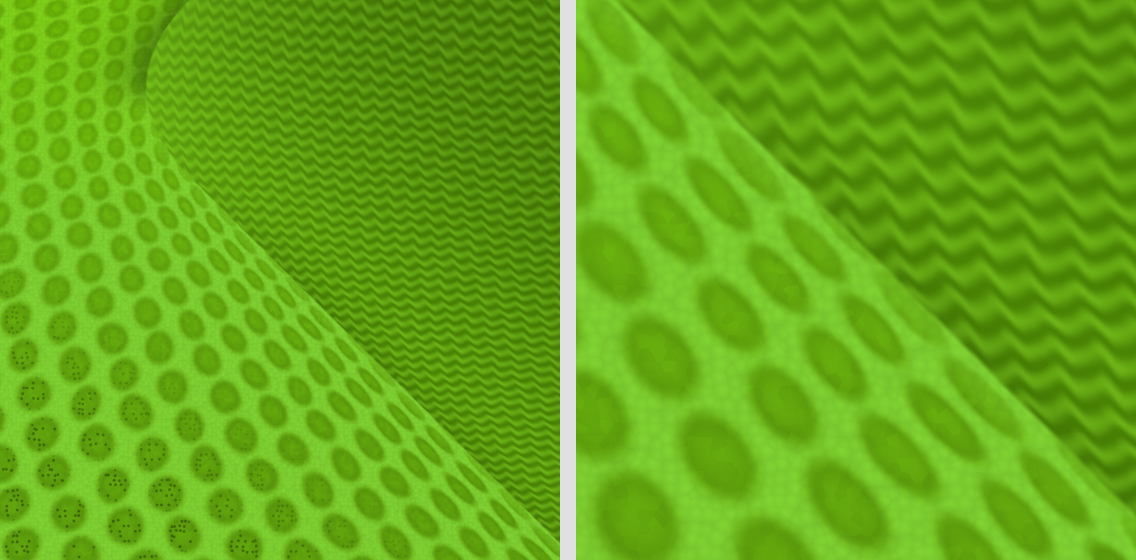
Left, the full canvas; right, a detail of the centre.
A three.js fragment shader for this texture:

```glsl
// Two lime knits meeting at a diagonal fold: an open mesh with round holes at
// the lower left, a fine zigzag knit at the upper right. Each is a warped
// lattice; sines bend the yarn and cellular noise adds stitches and pinholes.
varying vec2 vUv;

#define HOLE_RADIUS 0.41
#define HOLE_SOFTNESS 0.085
#define FOLD_SQUEEZE 2.9
#define ZIGZAG_HEIGHT 0.19
#define STITCH_SCALE 135.0
#define PINHOLE_SCALE 110.0
#define EDGE_SOFTNESS 0.003
#define MESH_LIGHT vec3(0.485, 0.80, 0.185)
#define MESH_BASE vec3(0.43, 0.715, 0.11)
#define HOLE_FLOOR vec3(0.355, 0.60, 0.045)
#define KNIT_LIGHT vec3(0.42, 0.69, 0.085)
#define KNIT_DARK vec3(0.285, 0.505, 0.016)

const float TAU = 6.2831853;

vec2 hash2(vec2 p) {
  vec2 k = vec2(dot(p, vec2(127.1, 311.7)), dot(p, vec2(269.5, 183.3)));
  return fract(sin(k) * 4375.85);
}

// Distance to the nearest scattered point (x) and a random value for it (y)
vec2 cellular(vec2 p) {
  vec2 cell = floor(p), nearest = vec2(9.0, 0.0);
  for (int j = -1; j <= 1; j++) {
    for (int i = -1; i <= 1; i++) {
      vec2 id = cell + vec2(float(i), float(j));
      vec2 rnd = hash2(id);
      float d = length(id + 0.15 + 0.7 * rnd - p);
      if (d < nearest.x) nearest = vec2(d, rnd.y);
    }
  }
  return nearest;
}

// Horizontal position of the fold at height y
float foldX(float y) {
  float bend = max(y - 0.68, 0.0);
  return 1.03 - 1.01 * y + 3.1 * bend * bend;
}

// Sheared hole lattice, finer toward the top and squeezed across the fold
vec2 meshLattice(vec2 p, float d) {
  float t = p.y + 0.18 * p.x;
  float squeeze = FOLD_SQUEEZE * exp(-max(d, 0.0) / 0.12);
  squeeze *= 1.0 - 0.7 * smoothstep(0.55, 0.95, p.y);
  float col = (p.x + 0.30 * p.y - 0.20 * p.y * p.y) / (0.10 - 0.04 * p.y);
  float row = 14.5 * t + 3.75 * t * t * t * t;
  return vec2(col, row) + squeeze + 0.03 * sin(p.yx * 31.0 + 2.0 * sin(p * 17.0));
}

float holeDistance(vec2 g) {
  float nearest = 9.0;
  vec2 cell = floor(g);
  for (int j = -1; j <= 1; j++) {
    for (int i = -1; i <= 1; i++) {
      vec2 id = cell + vec2(float(i), float(j));
      vec2 o = g - id - 0.5 - 0.05 * (hash2(id) - 0.5);
      vec2 q = vec2(1.46 * o.x - 0.38 * o.y, o.y - 0.27 * o.x);
      nearest = min(nearest, length(q));
    }
  }
  return nearest;
}

vec3 openMesh(vec2 p, float d) {
  float dist = holeDistance(meshLattice(p, d));
  float hole = 1.0 - smoothstep(HOLE_RADIUS - HOLE_SOFTNESS, HOLE_RADIUS + HOLE_SOFTNESS, dist);
  hole *= smoothstep(0.005, 0.035, d);

  // Yarn: raised core, fine stitches
  vec2 stitch = cellular(p * STITCH_SCALE);
  vec3 yarn = mix(MESH_BASE, MESH_LIGHT, smoothstep(0.40, 0.60, dist));
  yarn *= 1.03 - 0.08 * stitch.x + 0.03 * (stitch.y - 0.5);

  // Hole floor: woven grain, with dark pinholes in the near part
  vec2 pin = cellular(p * PINHOLE_SCALE);
  float near = 1.0 - smoothstep(0.25, 0.65, p.y + 0.7 * p.x);
  float pinhole = (1.0 - smoothstep(0.12, 0.42, pin.x)) * step(0.55, pin.y) * near;
  vec3 ground = HOLE_FLOOR * (1.0 + 0.12 * smoothstep(0.1, 0.9, p.y));
  ground *= 1.0 + 0.06 * (stitch.y - 0.5);
  ground *= (1.06 - 0.08 * smoothstep(0.1, 0.4, dist)) * (1.0 - 0.35 * pinhole);

  // Far end turns yellower and sinks into the crease
  vec3 color = mix(yarn, ground, hole);
  color.b *= 1.0 - 0.5 * smoothstep(0.55, 1.0, p.y);
  float crease = exp(-max(d, 0.0) / 0.045) * smoothstep(0.79, 0.87, p.y);
  return color * (1.0 - 0.35 * crease);
}

vec3 zigzagKnit(vec2 p, float d) {
  float away = max(-d, 0.0);
  float u = 40.0 * p.x - 6.5 * p.x * p.x - 1.0 * exp(-away / 0.1);
  float v = 67.0 * p.y - 14.0 * p.y * p.y + 7.0 * p.x;
  v += 0.15 * sin(p.x * 23.0 + p.y * 9.0) + 0.08 * sin(p.x * 61.0 - p.y * 47.0);

  // Slightly lopsided wave, drifting sideways from row to row
  float phase = TAU * (u + 0.10 * v + 0.07 * sin(v * 1.7));
  float wave = sin(phase) + 0.18 * sin(2.0 * phase + 0.6);
  float row = v + ZIGZAG_HEIGHT * wave;
  float ridge = 0.5 + 0.5 * cos(TAU * row);
  ridge *= 0.88 + 0.12 * sin(phase + 1.2);
  ridge += 0.10 * (cellular(vec2(u, v) * 1.6).y - 0.5);

  // Bright shoulder at the left, shade at the upper right and under the fold
  float shoulder = exp(-away / 0.16) * smoothstep(0.45, 0.85, p.y);
  float shade = 0.17 * smoothstep(0.9, 1.8, p.x + p.y);
  shade += 0.12 * exp(-away / 0.035) * (1.0 - smoothstep(0.5, 0.8, p.y));
  vec3 color = mix(KNIT_DARK, KNIT_LIGHT, clamp(ridge, 0.0, 1.0));
  color = mix(color, KNIT_LIGHT * (0.96 + 0.12 * ridge), 0.75 * shoulder);
  return color * (1.05 - shade);
}

void main() {
  float d = foldX(vUv.y) - vUv.x;
  float side = smoothstep(-EDGE_SOFTNESS, EDGE_SOFTNESS, d);
  vec3 color = mix(zigzagKnit(vUv, d), openMesh(vUv, d), side);
  gl_FragColor = vec4(color, 1.0);
}
```
